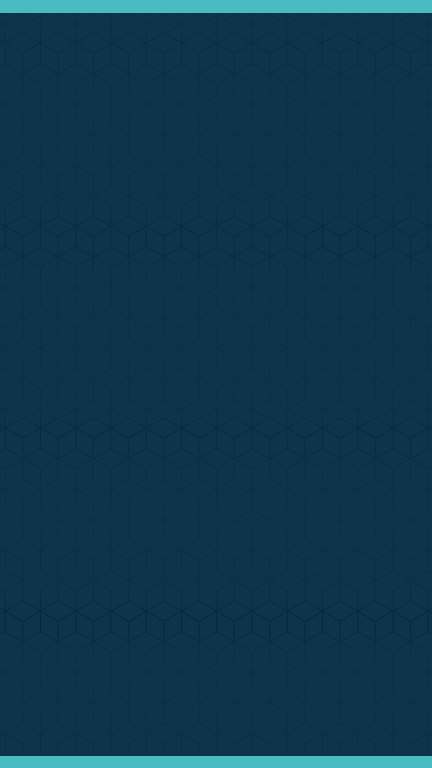
Give the GLSL for this pattern, as a Shadertoy shader.

```glsl
const vec3 NAVY = vec3(0.051, 0.203, 0.290);
const vec3 INK = vec3(0.030, 0.148, 0.218);
const vec3 TEAL = vec3(0.290, 0.735, 0.755);

// All lengths are fractions of the canvas width
const float SIDE = 0.0471;
const float SHEET_HEIGHT = 0.891;
const float SHEET_START = 0.0764;
const float CUBE_START = 0.053;
const float LINE_HALF_WIDTH = 0.0011;
const float TOP_BAND = 0.0301;
const float BOTTOM_BAND = 0.0278;

float hash(vec2 p) {
    return fract(sin(dot(p, vec2(127.1, 311.7))) * 43758.5453);
}

float coverage(float dist, float pixel) {
    return clamp(0.5 - dist / pixel, 0.0, 1.0);
}

float rayDistance(vec2 p, vec2 dir) {
    return length(p - dir * max(dot(p, dir), 0.0));
}

// Offset from the nearest centre of a staggered hexagon grid
vec2 hexLocal(vec2 p, float side) {
    vec2 period = side * vec2(sqrt(3.0), 3.0);
    vec2 a = mod(p + 0.5 * period, period) - 0.5 * period;
    vec2 b = mod(p, period) - 0.5 * period;
    return dot(a, a) < dot(b, b) ? a : b;
}

// Hexagon outline plus three inner edges, with y pointing down
float cubeDistance(vec2 p, float side) {
    vec2 q = vec2(abs(p.x), p.y);
    float apothem = side * 0.866;
    float outline = apothem - max(q.x, dot(abs(p), vec2(0.5, 0.866)));
    float spokes = min(rayDistance(q, vec2(0.0, 1.0)),
                       rayDistance(q, vec2(0.866, -0.5)));
    return min(outline, spokes);
}

float bump(float x, float centre, float width) {
    float d = (x - centre) / width;
    return exp(-d * d);
}

// Lines are firmest in two strips of each sheet
float lineStrength(float y, float row, float sheet) {
    float strips = bump(y, 0.046, 0.055) * mix(0.65, 1.0, hash(vec2(sheet, 3.0)))
                 + bump(y, 0.472, 0.055);
    float wear = mix(0.75, 1.0, hash(vec2(row, sheet)));
    return (0.42 + 0.55 * strips) * wear;
}

void mainImage(out vec4 fragColor, in vec2 fragCoord) {
    float pixel = 1.0 / iResolution.x;
    float height = iResolution.y * pixel;
    vec2 p = vec2(fragCoord.x, iResolution.y - fragCoord.y) * pixel;

    // Stacked sheets, each cut off partway through a row of cubes
    float sheet = floor((p.y - SHEET_START) / SHEET_HEIGHT);
    float y = p.y - SHEET_START - sheet * SHEET_HEIGHT;
    vec2 gridPoint = vec2(p.x - CUBE_START, y - SIDE);

    // Cube lines
    vec2 local = hexLocal(gridPoint, SIDE);
    float row = floor((gridPoint.y - local.y) / (1.5 * SIDE) + 0.5);
    float line = coverage(cubeDistance(local, SIDE) - LINE_HALF_WIDTH, pixel);
    vec3 color = mix(NAVY, INK, line * lineStrength(y, row, sheet));

    // Border bands
    float band = max(coverage(p.y - TOP_BAND, pixel),
                     coverage(height - p.y - BOTTOM_BAND, pixel));
    fragColor = vec4(mix(color, TEAL, band), 1.0);
}
```
